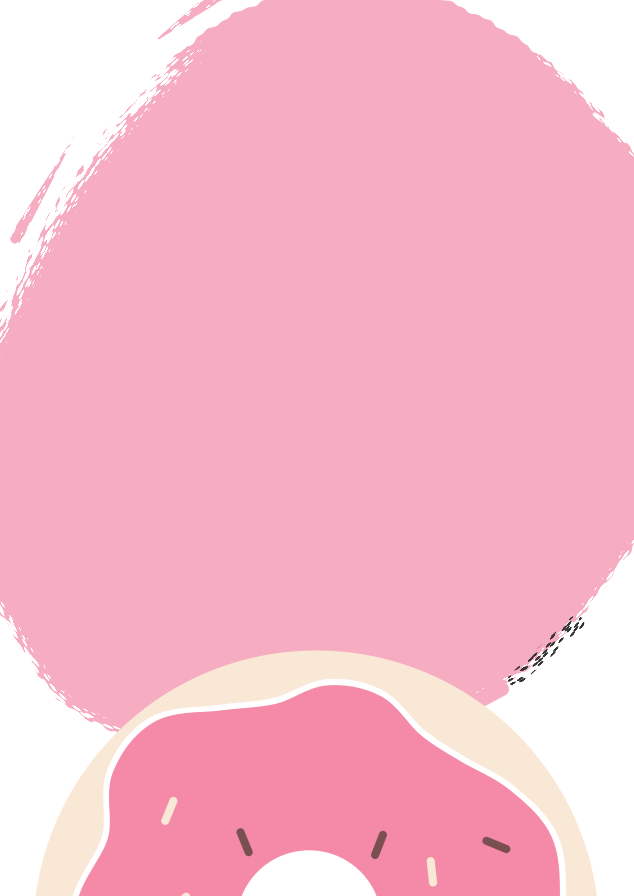
Give the GLSL for this background, as a WebGL 2 fragment shader.

```glsl
#version 300 es
precision highp float;

uniform vec2 u_resolution;
out vec4 outColor;

const vec3 WHITE = vec3(1.0);
const vec3 PINK = vec3(0.965, 0.68, 0.76);
const vec3 ICING = vec3(0.957, 0.54, 0.655);
const vec3 CREAM = vec3(0.98, 0.91, 0.84);
const vec3 COCOA = vec3(0.48, 0.31, 0.32);
const vec3 INK = vec3(0.2);
const float KNOT_STEP = 0.059;

// Contours sampled at even steps: heights across the canvas, radii over a half turn
const float BLOB_TOP[13] = float[13](0.656, 0.768, 0.854, 0.919, 0.969, 0.999, 1.013,
                                     1.018, 1.008, 0.984, 0.948, 0.898, 0.831);
const float BLOB_BASE[13] = float[13](0.316, 0.227, 0.186, 0.167, 0.156, 0.154, 0.154,
                                      0.160, 0.177, 0.219, 0.254, 0.314, 0.391);
const float ICING_RADIUS[13] = float[13](0.267, 0.266, 0.243, 0.219, 0.215, 0.238, 0.242,
                                         0.229, 0.246, 0.281, 0.283, 0.260, 0.284);

// Sprinkles: centre and angle, cream ones first
const vec3 SPRINKLES[6] = vec3[6](
    vec3(0.189, 0.095, 1.18), vec3(0.482, 0.027, 1.68), vec3(0.199, -0.009, 0.75),
    vec3(0.273, 0.060, 1.96), vec3(0.423, 0.057, 1.2), vec3(0.554, 0.057, 2.75));

float fill(float dist, float pixel) {
    return 1.0 - smoothstep(-0.7 * pixel, 0.7 * pixel, dist);
}

// Smooth spline through evenly spaced knots
float spline(float knots[13], float t) {
    int i = int(clamp(floor(t), 0.0, 11.0));
    float f = clamp(t - float(i), 0.0, 1.0);
    float b = knots[i], c = knots[i + 1];
    float a = i > 0 ? knots[i - 1] : 2.0 * b - c;
    float d = i < 11 ? knots[i + 2] : 2.0 * c - b;
    return b + 0.5 * f * (c - a + f * (2.0 * a - 5.0 * b + 4.0 * c - d
        + f * (3.0 * (b - c) + d - a)));
}

// Approximate distance above a height contour
float aboveContour(float knots[13], vec2 p) {
    float t = clamp(p.x / KNOT_STEP, 0.05, 11.95);
    float slope = (spline(knots, t + 0.05) - spline(knots, t - 0.05)) / (0.1 * KNOT_STEP);
    return (p.y - spline(knots, p.x / KNOT_STEP)) / sqrt(1.0 + slope * slope);
}

vec2 hash2(vec2 p) {
    return fract(sin(vec2(dot(p, vec2(127.1, 311.7)), dot(p, vec2(269.5, 183.3)))) * 4375.5);
}

float cellular(vec2 p) {
    vec2 cell = floor(p);
    float nearest = 2.0;
    for (int y = -1; y <= 1; y++)
        for (int x = -1; x <= 1; x++) {
            vec2 site = cell + vec2(x, y);
            nearest = min(nearest, length(site + hash2(site) - p));
        }
    return nearest;
}

// Capsule whose radius changes from r0 to r1
float stroke(vec2 p, vec2 a, vec2 b, float r0, float r1) {
    vec2 ab = b - a;
    float t = clamp(dot(p - a, ab) / dot(ab, ab), 0.0, 1.0);
    return length(p - a - ab * t) - mix(r0, r1, t);
}

vec3 paintBlob(vec2 p, float pixel) {
    float inside = min(-aboveContour(BLOB_TOP, p), aboveContour(BLOB_BASE, p));
    float left = 1.0 - step(0.35, p.x), upper = step(0.55, p.y);
    float turn = left == upper ? 1.0 : -1.0;
    float along = 0.7 * (p.x + turn * p.y);
    float bristle = cellular(vec2(along * 65.0, inside * 270.0));
    float wobble = 0.0012 * sin(along * 160.0) + 0.0008 * sin(along * 397.0 + 1.0);

    // Dry bristle gaps, widest at the upper left
    float width = mix(0.009, mix(0.015, 0.029, upper), left);
    float depth = inside / width;
    float dry = mix(0.42, 0.62, left * upper) * (1.0 - smoothstep(0.1, 1.0, depth));
    dry *= 1.0 - smoothstep(0.91, 0.96, p.y);
    float gap = 1.0 - smoothstep(dry - 0.06, dry + 0.06, bristle);
    float cover = fill(-inside - wobble, pixel) * (1.0 - gap * step(0.01, dry));

    // Loose brush tails
    float grain = 0.008 * max(0.0, 0.35 - bristle);
    float tail = stroke(p, vec2(0.177, 0.957), vec2(0.255, 1.015), 0.001, 0.009);
    tail = min(tail, stroke(p, vec2(0.082, 0.846), vec2(0.018, 0.735), 0.0005, 0.007));
    cover = max(cover, fill(tail + 2.0 * grain, pixel));
    float nick = stroke(p, vec2(0.664, 0.872), vec2(0.712, 0.837), 0.0025, 0.004);
    cover *= 1.0 - fill(nick + grain, pixel) * smoothstep(0.2, 0.4, bristle);
    cover = max(cover, fill(stroke(p, vec2(0.53, 0.215), vec2(0.56, 0.231), 0.008, 0.008), pixel));
    vec3 color = mix(WHITE, PINK, cover);

    // Dark flecks at the lower right
    float patchArea = fill(stroke(p, vec2(0.575, 0.242), vec2(0.643, 0.304), 0.008, 0.009), pixel);
    float fleck = 1.0 - smoothstep(0.24, 0.36, cellular(vec2(along * 75.0, inside * 240.0) + 7.0));
    return mix(color, INK, patchArea * fleck);
}

vec3 paintDoughnut(vec3 color, vec2 p, float pixel) {
    color = mix(color, CREAM, fill(length(p - vec2(0.353, -0.042)) - 0.316, pixel));
    vec2 q = p - vec2(0.365, 0.0);
    float angle = atan(q.y, q.x) / 3.14159 * 12.0;
    float icing = length(q) - spline(ICING_RADIUS, angle);
    color = mix(color, WHITE, fill(icing, pixel));
    color = mix(color, ICING, fill(icing + 0.007, pixel));
    for (int i = 0; i < 6; i++) {
        vec2 axis = 0.012 * vec2(cos(SPRINKLES[i].z), sin(SPRINKLES[i].z));
        vec2 center = SPRINKLES[i].xy;
        float dist = stroke(p, center - axis, center + axis, 0.0045, 0.0045);
        color = mix(color, i < 3 ? CREAM : COCOA, fill(dist, pixel));
    }
    return mix(color, WHITE, fill(length(p - vec2(0.345, -0.03)) - 0.081, pixel));
}

void main() {
    vec2 p = gl_FragCoord.xy / u_resolution.y;
    float pixel = 1.0 / u_resolution.y;
    outColor = vec4(paintDoughnut(paintBlob(p, pixel), p, pixel), 1.0);
}
```
